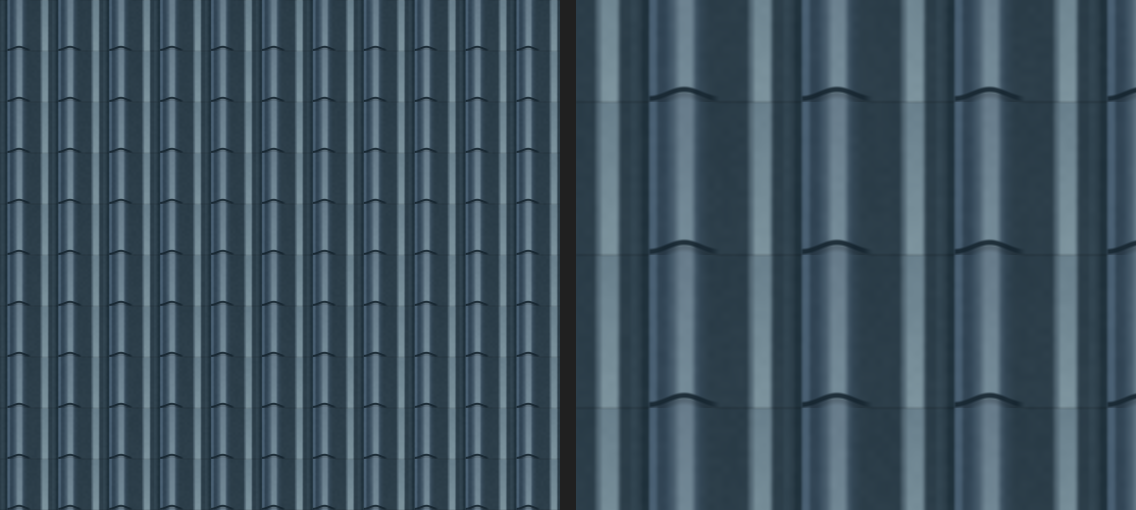
Left: the whole. Right: its middle third, enlarged.
Reproduce this texture procedurally as a Shadertoy shader.

```glsl
// Slate-blue roof tiles: 11 columns by 10 rows of rolls, ribs and flat pans with curved lower lips.

float hash(vec2 p) {
    return fract(sin(dot(p, vec2(127.1, 311.7))) * 43758.5453);
}

// Value noise that wraps after a whole number of cells
float wrapNoise(vec2 uv, vec2 cells) {
    vec2 p = uv * cells, i = floor(p), f = fract(p);
    f = f * f * (3.0 - 2.0 * f);
    vec2 a = mod(i, cells), b = mod(i + 1.0, cells);
    return mix(mix(hash(a), hash(vec2(b.x, a.y)), f.x),
               mix(hash(vec2(a.x, b.y)), hash(b), f.x), f.y);
}

// Soft band that rises from a to b and falls from c to d
float band(float x, float a, float b, float c, float d) {
    return smoothstep(a, b, x) - smoothstep(c, d, x);
}

void mainImage(out vec4 fragColor, in vec2 fragCoord) {
    vec2 uv = fragCoord / iResolution.xy;
    vec2 tile = fract(uv * vec2(11.0, 10.0));
    float x = tile.x;
    float aa = 10.0 / iResolution.y;

    // Lower lip: flat along the pan, arched over the roll
    float across = clamp((x - 0.375) / 0.23, -1.0, 1.0);
    float lip = 0.06 * (0.5 + 0.5 * cos(3.14159 * across));
    float above = tile.y - lip;
    float along = fract(above);
    along -= smoothstep(1.0 - aa, 1.0, along);

    // Flat pan, faint fold and dark groove left of the roll
    vec3 color = mix(vec3(0.175, 0.245, 0.29), vec3(0.165, 0.235, 0.28), along);
    color = mix(color, vec3(0.22, 0.30, 0.35), 0.45 * band(x, 0.01, 0.04, 0.05, 0.09));
    color = mix(color, vec3(0.10, 0.17, 0.21), 0.65 * band(x, 0.08, 0.115, 0.13, 0.16));

    // Roll: bluish body, thin left glint, dark furrow, narrow highlight
    color = mix(color, vec3(0.215, 0.295, 0.36), band(x, 0.13, 0.16, 0.42, 0.56));
    color = mix(color, vec3(0.32, 0.41, 0.49), 0.7 * band(x, 0.135, 0.165, 0.175, 0.215));
    color = mix(color, vec3(0.17, 0.24, 0.30), 0.5 * band(x, 0.19, 0.22, 0.23, 0.28));
    vec3 glow = mix(vec3(0.46, 0.55, 0.60), vec3(0.40, 0.48, 0.54), along);
    color = mix(color, vec3(0.33, 0.41, 0.47), 0.8 * band(x, 0.25, 0.33, 0.41, 0.49));
    color = mix(color, glow, band(x, 0.30, 0.36, 0.41, 0.46));

    // Raised rib, lighter towards its lower end
    vec3 rib = mix(vec3(0.49, 0.58, 0.62), vec3(0.41, 0.50, 0.55), along);
    color = mix(color, vec3(0.33, 0.41, 0.46), band(x, 0.775, 0.82, 0.93, 0.975));
    color = mix(color, rib, band(x, 0.81, 0.85, 0.92, 0.96));

    // Shadow under the lip, soft lip line on the roll, thin seam elsewhere
    float onRoll = band(x, 0.13, 0.16, 0.54, 0.62);
    color *= 1.0 - 0.15 * onRoll * band(above, -0.05, -0.01, 0.0, 0.02);
    float lipLine = 1.0 - smoothstep(0.006, 0.024 + 0.5 * aa, abs(above - 0.022));
    color = mix(color, vec3(0.085, 0.145, 0.185), 0.9 * onRoll * lipLine);
    float seam = 1.0 - smoothstep(0.0, 0.012 + 0.5 * aa, min(tile.y, 1.0 - tile.y));
    color *= 1.0 - 0.12 * seam * (1.0 - onRoll);

    // Fine grain and slight lengthwise streaks
    color += 0.014 * (wrapNoise(uv, vec2(220.0, 200.0)) - 0.5);
    color += 0.006 * (wrapNoise(uv, vec2(154.0, 30.0)) - 0.5);
    fragColor = vec4(color, 1.0);
}
```
